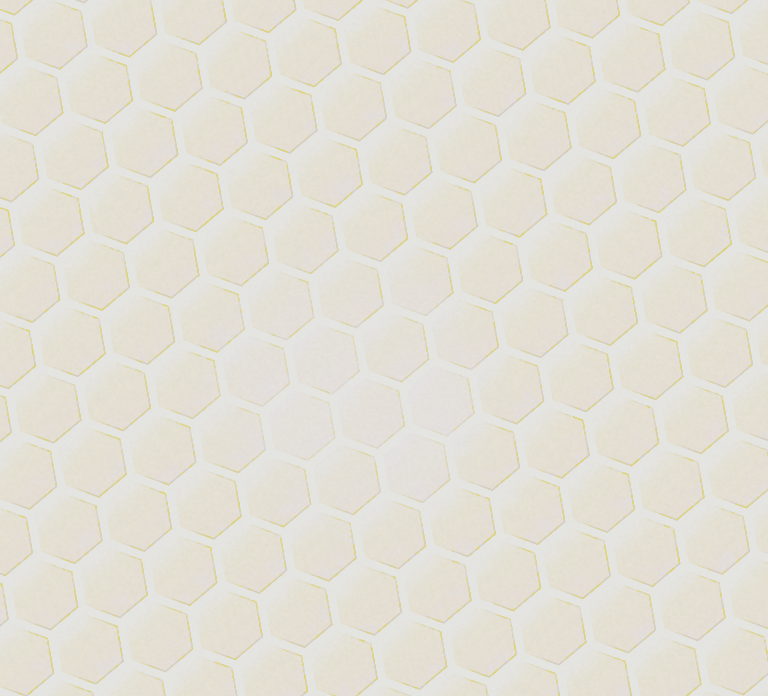
A WebGL 1 fragment shader for this pattern:

```glsl
precision highp float;
// Pale honeycomb of separate hexagons, tilted about ten degrees. Each cell fades from
// the grout colour through cream to a pinkish beige, with a thin broken ochre rim on
// its shaded sides. A patch left of the middle is worn to a paler tint.
uniform vec2 u_resolution;

#define PITCH 0.1015                    // centre spacing, in canvas heights
#define TILT 0.1735                     // radians
#define ORIGIN vec2(0.0165, 0.0015)     // one cell centre, from the canvas middle
#define APOTHEM 0.441                   // cell half width, in pitches
#define RIM_WIDTH 0.008                 // half width of the rim, in pitches
#define WEAR_CENTRE vec2(-0.05, -0.062)
#define GROUT vec3(0.894, 0.893, 0.882)
#define CREAM vec3(0.893, 0.876, 0.820)
#define BEIGE vec3(0.892, 0.867, 0.826)
#define LILAC vec3(0.890, 0.870, 0.885)
#define OCHRE vec3(0.870, 0.835, 0.470)
#define SHADE vec3(0.800, 0.770, 0.730)

const vec2 ROW_STEP = vec2(1.0, 1.7320508);

float hash(vec2 p) {
  return fract(sin(dot(p, vec2(127.1, 311.7))) * 43758.5453);
}

float valueNoise(vec2 p) {
  vec2 i = floor(p);
  vec2 f = fract(p);
  f = f * f * (3.0 - 2.0 * f);
  float low = mix(hash(i), hash(i + vec2(1.0, 0.0)), f.x);
  float high = mix(hash(i + vec2(0.0, 1.0)), hash(i + 1.0), f.x);
  return mix(low, high, f.y);
}

mat2 rotation(float angle) {
  float c = cos(angle);
  float s = sin(angle);
  return mat2(c, s, -s, c);
}

// Centre of the nearest cell, chosen from two interleaved rectangular grids
vec2 nearestCentre(vec2 p) {
  vec2 even = floor(p / ROW_STEP + 0.5) * ROW_STEP;
  vec2 odd = (floor(p / ROW_STEP) + 0.5) * ROW_STEP;
  vec2 toEven = p - even;
  vec2 toOdd = p - odd;
  return dot(toEven, toEven) < dot(toOdd, toOdd) ? even : odd;
}

float hexRadius(vec2 q) {
  q = abs(q);
  return max(q.x, dot(q, vec2(0.5, 0.8660254)));
}

void main() {
  // Canvas to tilted lattice, where one unit is one pitch
  vec2 canvas = (gl_FragCoord.xy - 0.5 * u_resolution) / u_resolution.y;
  vec2 p = rotation(-TILT) * (canvas - ORIGIN) / PITCH;
  float pixel = 1.0 / (u_resolution.y * PITCH);

  vec2 centre = nearestCentre(p);
  vec2 q = p - centre;
  vec2 id = floor(centre / ROW_STEP * 2.0 + 0.5);
  float variation = hash(id);
  float edge = hexRadius(q) - APOTHEM;
  float inside = 1.0 - smoothstep(-0.5 * pixel, 0.5 * pixel, edge);

  // Worn patch, uneven from cell to cell
  float wear = 1.0 - smoothstep(0.13, 0.25, length(canvas - WEAR_CENTRE));
  wear *= 0.4 + 0.6 * variation;

  // Diagonal fill gradient with soft mottling
  float mottle = valueNoise(p * 7.0) - 0.5;
  float slope = dot(q, vec2(0.57, -0.82)) + 0.08 * mottle;
  vec3 fill = mix(GROUT, CREAM, smoothstep(-0.5, -0.1, slope));
  fill = mix(fill, BEIGE, smoothstep(-0.08, 0.3, slope));
  float blush = smoothstep(0.0, 0.35, mottle) * smoothstep(0.05, 0.35, slope);
  fill = mix(fill, LILAC, 0.45 * blush);
  fill = mix(fill, mix(GROUT, LILAC, 0.6), 0.65 * wear);
  vec3 color = mix(GROUT, fill, inside);

  // Thin broken rim, strongest on the right and lower right sides
  float facing = dot(normalize(q + 1e-5), vec2(0.866, -0.5));
  float side = smoothstep(-0.5, 0.4, facing);
  float offset = abs(edge + RIM_WIDTH);
  float band = 1.0 - smoothstep(RIM_WIDTH, RIM_WIDTH + 0.6 * pixel, offset);
  float dashes = smoothstep(0.35, 0.6, valueNoise(p * 24.0 + 40.0));
  float patches = 0.5 + 0.5 * valueNoise(p * 2.7 + 9.0);
  float rim = band * side * (1.0 - 0.75 * wear);
  float lower = smoothstep(0.0, 0.4, dot(q, vec2(0.5, -0.866)));
  color = mix(color, SHADE, (0.25 + 0.35 * lower) * rim);
  color = mix(color, OCHRE, rim * dashes * patches);

  // Fine grain, finer and stronger inside the cells
  float grain = valueNoise(p * 34.0) - 0.5;
  color += grain * mix(0.006, 0.016, inside) * vec3(0.8, 0.9, 1.3);
  gl_FragColor = vec4(color, 1.0);
}
```
